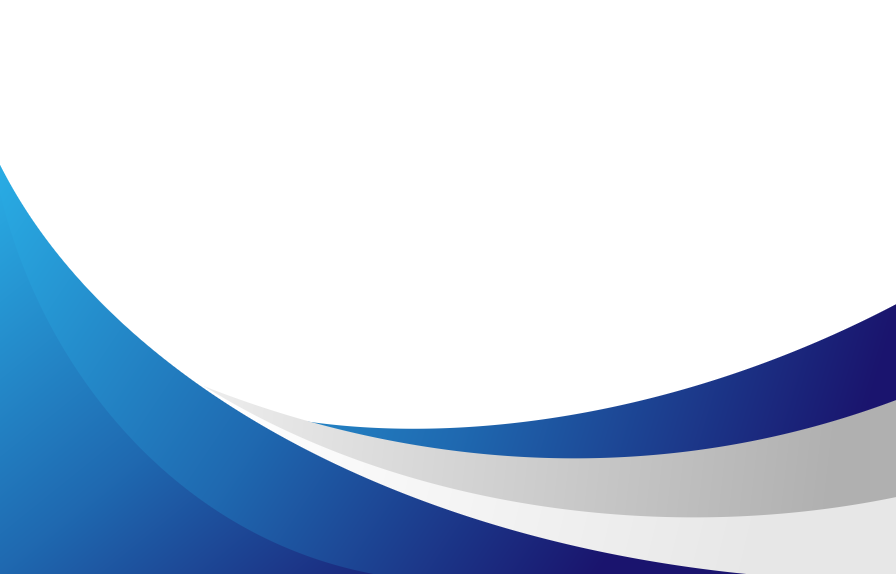
A Shadertoy shader for this background:

```glsl
// Layered blue and grey waves sweeping across the foot of a white page.

// Colour ramp shared by the blue waves, and the ends of the grey ramps
const vec3 CYAN = vec3(0.16, 0.67, 0.89);
const vec3 BLUE = vec3(0.12, 0.41, 0.69);
const vec3 NAVY = vec3(0.10, 0.08, 0.43);
const vec3 PAPER = vec3(1.0);
const vec3 MIST = vec3(0.905);
const vec3 SILVER = vec3(0.92);
const vec3 STEEL = vec3(0.69);

// Width over height used to orient the gradients
const float ASPECT = 1.561;
const int SOLVE_STEPS = 18;

// Cubic Bezier curve
vec2 bezier(vec2 a, vec2 b, vec2 c, vec2 d, float t) {
    float s = 1.0 - t;
    return s * s * s * a + 3.0 * s * s * t * b + 3.0 * s * t * t * c + t * t * t * d;
}

vec2 bezierTangent(vec2 a, vec2 b, vec2 c, vec2 d, float t) {
    float s = 1.0 - t;
    return 3.0 * (s * s * (b - a) + 2.0 * s * t * (c - b) + t * t * (d - c));
}

// Smooth coverage of the area below a curve that runs from left to right
float below(vec2 uv, vec2 a, vec2 b, vec2 c, vec2 d) {
    // Bisect for the parameter whose x equals uv.x
    float lo = 0.0, hi = 1.0;
    for (int i = 0; i < SOLVE_STEPS; i++) {
        float mid = 0.5 * (lo + hi);
        if (bezier(a, b, c, d, mid).x < uv.x) lo = mid;
        else hi = mid;
    }
    float t = 0.5 * (lo + hi);

    // Vertical gap turned into distance across the edge
    vec2 tangent = bezierTangent(a, b, c, d, t) * iResolution.xy;
    float gap = (bezier(a, b, c, d, t).y - uv.y) * iResolution.y;
    float dist = gap * tangent.x / length(tangent);
    float inSpan = step(a.x, uv.x) * step(uv.x, d.x);
    return inSpan * clamp(dist + 0.5, 0.0, 1.0);
}

// Position along a gradient axis, from 0 to 1
float along(vec2 uv, vec2 start, vec2 end) {
    vec2 scale = vec2(ASPECT, 1.0);
    vec2 axis = (end - start) * scale;
    return clamp(dot((uv - start) * scale, axis) / dot(axis, axis), 0.0, 1.0);
}

vec3 blueRamp(float t) {
    return t < 0.5 ? mix(CYAN, BLUE, 2.0 * t) : mix(BLUE, NAVY, 2.0 * t - 1.0);
}

void mainImage(out vec4 fragColor, in vec2 fragCoord) {
    vec2 uv = fragCoord / iResolution.xy;
    vec3 color = PAPER;

    // Blue wave rising to the right
    float rightWave = below(uv, vec2(0.333, 0.268), vec2(0.521, 0.222),
                                vec2(0.768, 0.280), vec2(1.0, 0.470));
    color = mix(color, blueRamp(along(uv, vec2(0.156, 0.695), vec2(0.970, 0.309))), rightWave);

    // Grey band beneath it
    float greyBand = below(uv, vec2(0.228, 0.327), vec2(0.456, 0.187),
                               vec2(0.729, 0.144), vec2(1.0, 0.303));
    vec3 grey = mix(SILVER, STEEL, along(uv, vec2(0.26, 0.31), vec2(0.93, 0.19)));
    color = mix(color, grey, greyBand);

    // Pale band
    float paleBand = below(uv, vec2(0.228, 0.327), vec2(0.436, 0.124),
                               vec2(0.729, 0.047), vec2(1.0, 0.134));
    vec3 pale = mix(PAPER, MIST, along(uv, vec2(0.25, 0.28), vec2(0.85, 0.05)));
    color = mix(color, pale, paleBand);

    // Large blue wave falling from the left
    float leftWave = below(uv, vec2(0.0, 0.713), vec2(0.117, 0.350),
                               vec2(0.430, 0.063), vec2(0.833, 0.0));
    color = mix(color, blueRamp(along(uv, vec2(0.0, 0.695), vec2(0.664, 0.0))), leftWave);

    // Deeper fold in the lower left corner
    float fold = below(uv, vec2(0.0, 0.665), vec2(0.046, 0.360),
                           vec2(0.195, 0.065), vec2(0.417, 0.0));
    color = mix(color, blueRamp(along(uv, vec2(0.0, 0.695), vec2(0.430, -0.138))), fold);

    fragColor = vec4(color, 1.0);
}
```
